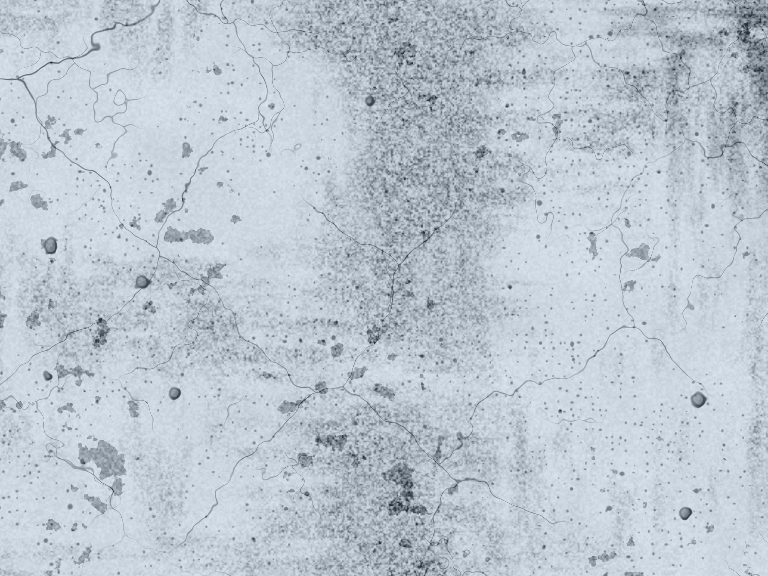
Give the GLSL for this texture, as a WebGL 2 fragment shader.

```glsl
#version 300 es
precision highp float;
// Weathered pale blue-grey concrete with damp stains, hairline cracks, pits and grain.
uniform vec2 u_resolution;
out vec4 fragColor;

float hash(vec2 p) {
  vec3 q = fract(p.xyx * 0.1031);
  q += dot(q, q.yzx + 33.33);
  return fract((q.x + q.y) * q.z);
}

vec2 hash2(vec2 p) { return vec2(hash(p), hash(p + 71.7)); }

float noise(vec2 p) {
  vec2 i = floor(p), f = fract(p);
  f = f * f * (3.0 - 2.0 * f);
  return mix(mix(hash(i), hash(i + vec2(1, 0)), f.x),
             mix(hash(i + vec2(0, 1)), hash(i + vec2(1, 1)), f.x), f.y);
}

float fbm(vec2 p) {
  float sum = 0.0, amp = 0.52;
  for (int i = 0; i < 5; i++) {
    sum += amp * noise(p);
    p = mat2(1.6, 1.2, -1.2, 1.6) * p + 17.3;
    amp *= 0.5;
  }
  return sum;
}

float bell(float x, float centre, float width) {
  float d = (x - centre) / width;
  return exp(-d * d);
}

// Distance to the nearest border between jittered cells
float cellBorder(vec2 p) {
  vec2 base = floor(p), nearest = vec2(9.0);
  for (int k = 0; k < 9; k++) {
    vec2 c = base + vec2(k % 3 - 1, k / 3 - 1);
    vec2 r = c + hash2(c) - p;
    if (dot(r, r) < dot(nearest, nearest)) nearest = r;
  }
  float border = 9.0;
  for (int k = 0; k < 25; k++) {
    vec2 c = base + vec2(k % 5 - 2, k / 5 - 2);
    vec2 r = c + hash2(c) - p, gap = r - nearest;
    if (dot(gap, gap) > 1e-4) border = min(border, dot(0.5 * (r + nearest), normalize(gap)));
  }
  return border;
}

float crackNet(vec2 p, float scale, float width, float px) {
  return 1.0 - smoothstep(0.0, width + px, cellBorder(p * scale) / scale);
}

// Round specks, one per grid cell, kept with a given chance
float specks(vec2 p, float scale, float radius, float chance, float px) {
  vec2 q = p * scale, c = floor(q);
  vec2 offset = q - c - mix(vec2(0.25), vec2(0.75), hash2(c));
  offset *= mix(vec2(0.8), vec2(1.3), hash2(c + 5.1));
  float r = radius * mix(0.4, 1.0, hash(c + 9.4));
  float keep = step(hash(c + 31.0), chance);
  return keep * (1.0 - smoothstep(r - px, r + px, length(offset) / scale));
}

// Ragged holes: x is the shaded floor, y is the dark rim
vec2 holes(vec2 p, float px) {
  vec2 q = p * 3.6 + 0.4, c = floor(q);
  vec2 offset = (q - c - mix(vec2(0.2), vec2(0.8), hash2(c + 3.7))) / 3.6;
  float r = mix(0.007, 0.015, hash(c + 8.8));
  float d = length(offset) + 0.008 * (noise(p * 90.0) - 0.5) - r;
  float keep = step(hash(c + 12.6), 0.36);
  float inside = 1.0 - smoothstep(-px, px, d);
  float rim = 1.0 - smoothstep(0.001, 0.002 + px, abs(d + 0.001));
  float shade = smoothstep(-0.6, 0.7, dot(offset / r, vec2(0.7, -0.5)));
  return keep * vec2(inside * (0.5 + 0.5 * shade), rim * (0.4 + 0.6 * shade));
}

void main() {
  vec2 p = gl_FragCoord.xy / u_resolution.y;
  float px = 1.0 / u_resolution.y;

  // Damp stains: a central column, a heavy right side, a clean left
  float corner = smoothstep(0.95, 1.4, p.x + 0.25 * (p.y - 0.6)) * smoothstep(0.35, 0.95, p.y);
  float column = bell(p.x, 0.68, 0.19) * (1.0 - 0.85 * bell(p.y, 0.34, 0.09));
  float damp = -0.17 + 0.27 * column + 0.32 * corner
             + 0.13 * smoothstep(0.4, 0.9, p.y) * smoothstep(0.35, 0.7, p.x);
  float runs = fbm(p * vec2(42.0, 8.0));
  float bands = fbm(p * vec2(9.0, 55.0) + 40.0);
  float streak = mix(runs, bands, smoothstep(0.35, 0.65, noise(p * 4.0 + 8.0)));
  float stain = smoothstep(0.3, 0.86, fbm(p * 3.6 + 2.3) + damp + 0.55 * (streak - 0.5));
  stain *= 0.65 + 0.7 * fbm(p * 28.0);

  // Sandy grain, coarser and stronger where the wall is stained
  float grain = 0.55 * noise(p * 235.0) + 0.45 * noise(p * 390.0 + 13.0);
  float tone = 0.892 - 0.085 * grain - stain * (0.04 + 0.47 * grain * grain);
  tone -= 0.05 * (fbm(p * 11.0 + 60.0) - 0.45);
  tone -= 0.2 * corner * corner * smoothstep(0.35, 0.7, streak);

  // Cracks wander and fade in and out
  vec2 wander = vec2(fbm(p * 6.0), fbm(p * 6.0 + 30.0)) - 0.5;
  vec2 jag = vec2(noise(p * 48.0), noise(p * 48.0 + 50.0)) - 0.5;
  vec2 q = p + 0.16 * wander + 0.012 * jag;
  float oldWall = smoothstep(0.5, 0.0, p.x) * smoothstep(0.55, 0.95, p.y);
  float crackFade = smoothstep(0.3, 0.6, noise(p * 4.5 + 21.0)) * (0.45 + 0.55 * noise(p * 30.0));
  float crack = crackNet(q + 0.7, 2.9, 0.0004 + 0.0022 * oldWall, px);
  tone -= (0.36 + 0.25 * oldWall) * crack * max(crackFade, 0.7 * oldWall);
  float hairFade = smoothstep(0.48, 0.7, noise(p * 6.0 + 77.0));
  tone -= 0.22 * hairFade * crackNet(q + 0.02 * jag + 4.0, 6.5, 0.0002, px);

  // Pits of two sizes, gathered in loose swarms
  float swarm = smoothstep(0.25, 0.75, fbm(p * 5.0 + 90.0));
  tone -= 0.3 * specks(p, 85.0, 0.0024, 0.3 * swarm, px);
  tone -= 0.34 * specks(p + 0.37, 34.0, 0.0042, 0.14 * swarm, px);

  // Flaked scabs
  float scab = fbm(p * 34.0 + 5.0) + 0.45 * (noise(p * 5.5 + 44.0) - 0.5);
  tone -= 0.22 * smoothstep(0.77, 0.81, scab) * (0.5 + grain);

  vec2 hole = holes(p, px);
  tone = mix(tone, 0.48 - 0.15 * grain, 0.85 * hole.x);
  tone = mix(tone, 0.22, 0.8 * hole.y);

  tone = clamp(tone, 0.2, 0.9);
  fragColor = vec4(tone + vec3(-0.043, 0.0, 0.042), 1.0);
}
```
